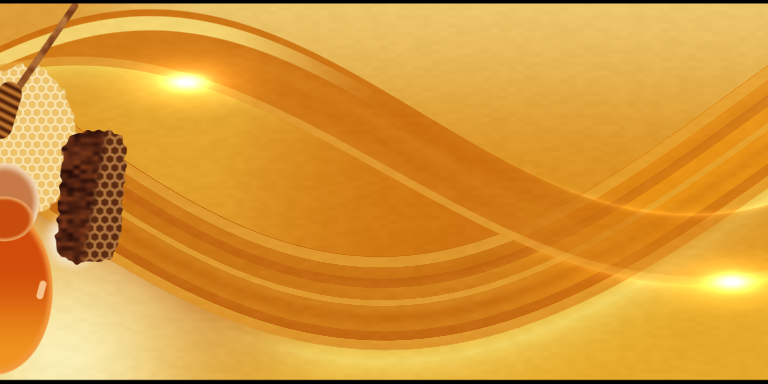
This background is drawn by a WebGL 2 fragment shader. Its source:

```glsl
#version 300 es
precision highp float;
// Golden honey waves: two sine-edged ribbons cross over soft amber gradients.
// Two flares light the folds; distance functions build the comb, jar and dipper.
// Lengths are in canvas heights, so x runs from 0 to 2 on a 2:1 canvas.
uniform vec2 u_resolution;
out vec4 fragColor;

float hash(vec2 p) {
    return fract(sin(dot(p, vec2(127.1, 311.7))) * 43758.5453);
}

float noise(vec2 p) {
    vec2 i = floor(p), f = fract(p);
    f = f * f * (3.0 - 2.0 * f);
    return mix(mix(hash(i), hash(i + vec2(1, 0)), f.x),
               mix(hash(i + vec2(0, 1)), hash(i + 1.0), f.x), f.y);
}

// Antialiased coverage of a signed distance
float cover(float d) {
    return clamp(0.5 - d * u_resolution.y / 1.4, 0.0, 1.0);
}

// Coverage of a strip between two distances
float strip(float d, float a, float b) {
    return cover(a - d) * cover(d - b);
}

float oval(vec2 p, vec2 c, vec2 r) {
    return (length((p - c) / r) - 1.0) * min(r.x, r.y);
}

float capsule(vec2 p, vec2 a, vec2 b, float r) {
    vec2 d = b - a;
    return length(p - a - d * clamp(dot(p - a, d) / dot(d, d), 0.0, 1.0)) - r;
}

// Hexagonal cells: 0 at a centre, 0.5 on a wall
float hexCell(vec2 p) {
    vec2 s = vec2(1.0, 1.732);
    vec2 a = mod(p, s) - 0.5 * s, b = mod(p + 0.5 * s, s) - 0.5 * s;
    vec2 g = abs(dot(a, a) < dot(b, b) ? a : b);
    return max(g.x, dot(g, vec2(0.5, 0.866)));
}

vec3 waves(vec2 p) {
    // Signed heights above the four ribbon edges
    float a = p.y - 0.708 + 0.268 * sin((p.x - 1.094) * 2.234);
    float b = p.y - 0.544 + 0.2865 * sin((p.x - 1.01) * 1.933);
    float c = p.y - 0.333 - 0.4245 * (1.0 - cos((p.x - 0.99) * 1.728));
    float d = p.y - 0.0885 - 0.547 * (1.0 - cos((p.x - 1.003) * 1.344));
    float right = smoothstep(1.2, 1.75, p.x);

    // Upper sky and the lens under the falling ribbon
    vec3 col = mix(vec3(0.86, 0.57, 0.13), vec3(0.93, 0.78, 0.43), smoothstep(0.5, 1.05, p.y));
    col = mix(col, vec3(0.85, 0.55, 0.14), 0.7 * smoothstep(0.55, 0.1, p.x));
    vec3 lens = mix(vec3(0.81, 0.45, 0.06), vec3(0.89, 0.64, 0.18),
                    exp(-2.8 * dot(p - vec2(0.42, 0.68), p - vec2(0.42, 0.68))
                        - 2.0 * max(p.x - 0.6, 0.0)));
    lens = mix(lens, vec3(0.94, 0.79, 0.32), exp(b * 22.0 * step(b, 0.0)) * smoothstep(0.95, 0.2, p.x));
    col = mix(col, lens, cover(b));

    // Rising ribbon with streaks that follow its length
    float t = d / max(d - c, 0.01);
    float streak = noise(vec2(t * 9.0, p.x * 0.6));
    vec3 rising = mix(vec3(0.76, 0.40, 0.05), vec3(0.88, 0.60, 0.16), streak * 0.8);
    rising = mix(rising, vec3(0.95, 0.58, 0.05), right * (0.4 + 0.5 * streak));
    rising = mix(rising, vec3(0.92, 0.68, 0.24),
                 0.65 * (strip(t, 0.0, 0.1) + strip(t, 0.47, 0.53) + strip(t, 0.88, 0.99)));
    rising = mix(rising, vec3(0.72, 0.34, 0.05), 0.5 * (strip(t, 0.66, 0.76) + strip(t, 0.1, 0.2)));
    col = mix(col, rising, strip(t, 0.0, 1.0) * mix(0.92, 0.75, right));

    // Pale floor, shaded under the ribbon at left
    vec3 ground = mix(vec3(0.90, 0.66, 0.16), vec3(0.95, 0.82, 0.38), exp(-abs(d + 0.03) * 16.0));
    ground = mix(ground, vec3(0.78, 0.46, 0.12), exp(d * 7.0 * step(d, 0.0)) * smoothstep(0.9, 0.45, p.x));
    ground = mix(ground, vec3(0.98, 0.93, 0.70), exp(-9.0 * dot(p - vec2(0.15, 0.06), p - vec2(0.15, 0.06))));
    col = mix(col, ground, cover(d));

    // Falling ribbon, thinning to a veil at right
    vec3 falling = mix(vec3(0.79, 0.42, 0.05), vec3(0.84, 0.51, 0.10), noise(vec2(a * 22.0, p.x)));
    falling = mix(falling, vec3(0.96, 0.84, 0.45), strip(a, -0.055, -0.018) * smoothstep(1.05, 0.5, p.x));
    falling = mix(falling, vec3(0.90, 0.64, 0.22), 0.75 * strip(b, 0.0, 0.022));
    col = mix(col, falling, cover(a) * cover(-b) * mix(0.92, 0.4, right));
    col += vec3(0.15, 0.13, 0.07) * right * (exp(-abs(a) * 150.0) + exp(-abs(b) * 70.0));
    return col + 0.025 * (noise(p * vec2(45.0, 90.0)) - 0.5);
}

// White flare with a wide warm halo
vec3 flare(vec2 p, vec2 c) {
    vec2 q = (p - c) * vec2(1.0, 2.4);
    return vec3(0.85, 0.8, 0.7) * exp(-dot(q, q) * 420.0) + vec3(0.3, 0.25, 0.13) * exp(-dot(q, q) * 55.0);
}

vec3 stillLife(vec3 col, vec2 p) {
    // Pale honeycomb
    float wall = smoothstep(0.32, 0.46, hexCell(p / 0.024));
    float rough = 0.012 * (noise(p * 70.0) - 0.5);
    col = mix(col, mix(vec3(0.93, 0.76, 0.42), vec3(0.97, 0.89, 0.67), wall),
              cover(oval(p, vec2(0.065, 0.635), vec2(0.135, 0.195)) + rough));
    // Dark comb: ridged side and open face
    col = mix(col, vec3(0.96, 0.90, 0.80), smoothstep(0.02, -0.03, oval(p, vec2(0.19, 0.375), vec2(0.07))));
    vec2 q = p - vec2(0.237 + 0.08 * (p.y - 0.487), 0.487);
    float block = length(max(abs(q) - vec2(0.025, 0.115), 0.0)) - 0.057;
    vec3 side = mix(vec3(0.16, 0.05, 0.03), vec3(0.48, 0.22, 0.10), noise(p * vec2(60.0, 85.0)));
    vec3 face = mix(vec3(0.36, 0.17, 0.07), vec3(0.68, 0.45, 0.24), smoothstep(0.25, 0.46, hexCell(p / 0.026)));
    col = mix(col, mix(side, face, smoothstep(-0.005, 0.025, q.x - 0.1 * q.y)), cover(block + rough));
    // Dipper: handle and grooved head
    float handle = capsule(p, vec2(0.195, 0.985), vec2(0.04, 0.76), 0.009);
    col = mix(col, mix(vec3(0.46, 0.22, 0.08), vec3(0.75, 0.49, 0.25), noise(p * 60.0)), cover(handle));
    float groove = 0.5 + 0.5 * sin(dot(p, vec2(0.45, 0.9)) * 290.0);
    col = mix(col, mix(vec3(0.32, 0.13, 0.04), vec3(0.75, 0.46, 0.18), groove),
              cover(capsule(p, vec2(0.025, 0.755), vec2(0.0, 0.67), 0.032)));
    // Jar: glass neck, honey body and highlight
    float neck = oval(p, vec2(0.01, 0.475), vec2(0.093, 0.1));
    col = mix(col, mix(vec3(0.78, 0.48, 0.28), vec3(0.95, 0.83, 0.68), smoothstep(-0.025, 0.0, neck)), cover(neck));
    float body = oval(p, vec2(-0.013, 0.245), vec2(0.15, 0.22));
    vec3 honey = mix(vec3(0.94, 0.58, 0.12), vec3(0.82, 0.30, 0.04), smoothstep(0.06, 0.32, p.y));
    honey = mix(honey, vec3(0.95, 0.60, 0.25), smoothstep(-0.02, 0.0, body));
    col = mix(col, honey, cover(body));
    float surface = oval(p, vec2(0.01, 0.43), vec2(0.077, 0.058));
    col = mix(col, mix(vec3(0.78, 0.30, 0.05), vec3(0.92, 0.64, 0.38), smoothstep(-0.012, 0.0, surface)), cover(surface));
    return mix(col, vec3(1.0, 0.85, 0.65), 0.8 * cover(capsule(p, vec2(0.112, 0.26), vec2(0.104, 0.23), 0.009)));
}

void main() {
    vec2 p = gl_FragCoord.xy / u_resolution * vec2(2.0, 1.0);
    vec3 col = waves(p) + flare(p, vec2(0.487, 0.787)) + flare(p, vec2(1.906, 0.266));
    col = stillLife(clamp(col, 0.0, 1.0), p);
    // Black bars along top and bottom
    col *= strip(p.y, 0.0105, 0.991);
    fragColor = vec4(col, 1.0);
}
```
